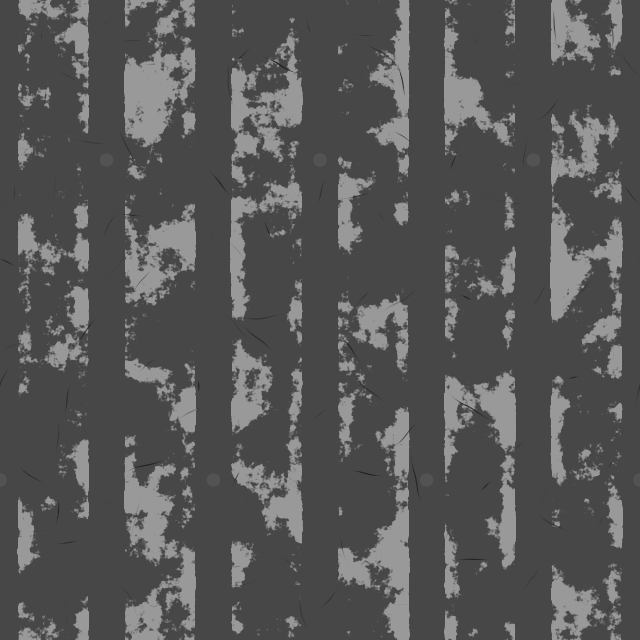
This texture is drawn by a Shadertoy shader. Its source:

```glsl
// Worn vertical paint stripes on dark sheet, with staggered studs and fine scratches.
// Layered gradient noise, biased by each stripe's profile, decides where paint survives;
// scratches are bent, tapered strokes scattered one per grid cell. Everything tiles.

const float STRIPES = 6.0;               // stripes across the canvas
const float STRIPE_HALF = 0.345;         // half width, in stripe periods
const float RIM_INNER = 0.21;            // where the tougher rim begins
const float EDGE_FRAY = 0.025;           // raggedness of the outer edge
const float WEAR = 0.31;                 // higher leaves less paint inside
const float RIM_BONUS = 0.31;            // extra paint along the rims
const float NOISE_SCALE = 8.0;           // largest wear patches per canvas
const float NOISE_GAIN = 0.7;
const int OCTAVES = 6;
const float PAINT_SOFTNESS = 65.0;       // noise change blended per pixel

const vec2 STUD_GRID = vec2(3.0, 2.0);   // studs across, rows down
const float STUD_RADIUS = 0.0105;

const float SCRATCH_CELLS = 10.0;
const vec2 SCRATCH_HALF_LENGTH = vec2(0.010, 0.046);
const float SCRATCH_HALF_WIDTH = 0.0010;
const float SCRATCH_BEND = 7.0;

const vec3 SHEET = vec3(0.28);
const vec3 PAINT = vec3(0.60);
const vec3 STUD = vec3(0.325);
const vec3 SCRATCH = vec3(0.12);
const float TAU = 6.2831853;

// Integer hash: three random values in 0..1
vec3 hash3(vec2 cell, int seed) {
    uvec3 v = uvec3(uint(cell.x), uint(cell.y), uint(seed));
    v = v * 1664525u + 1013904u;
    v.x += v.y * v.z; v.y += v.z * v.x; v.z += v.x * v.y;
    v ^= v >> 16u;
    v.x += v.y * v.z; v.y += v.z * v.x; v.z += v.x * v.y;
    return vec3(v >> 8u) / 16777216.0;
}

float cornerSlope(vec2 corner, vec2 offset, float period, int seed) {
    float angle = TAU * hash3(mod(corner, period), seed).x;
    return dot(vec2(cos(angle), sin(angle)), offset);
}

// Gradient noise that repeats after the given period
float gradientNoise(vec2 p, float period, int seed) {
    vec2 i = floor(p), f = p - i;
    vec2 u = f * f * f * (f * (f * 6.0 - 15.0) + 10.0);
    vec2 e = vec2(1.0, 0.0);
    float low = mix(cornerSlope(i, f, period, seed),
                    cornerSlope(i + e.xy, f - e.xy, period, seed), u.x);
    float high = mix(cornerSlope(i + e.yx, f - e.yx, period, seed),
                     cornerSlope(i + e.xx, f - e.xx, period, seed), u.x);
    return mix(low, high, u.y);
}

float wearNoise(vec2 uv) {
    float sum = 0.0, amplitude = 1.0, frequency = NOISE_SCALE;
    for (int i = 0; i < OCTAVES; i++) {
        vec2 shift = vec2(0.37, 0.71) * float(i + 1);
        sum += amplitude * gradientNoise(uv * frequency + shift, frequency, i + 11);
        amplitude *= NOISE_GAIN;
        frequency *= 2.0;
    }
    return sum;
}

// Surviving paint: tougher near the rims, none between stripes
float paintMask(vec2 uv, float pixel) {
    float d = abs(fract(uv.x * STRIPES) - 0.5);
    float rim = smoothstep(RIM_INNER - 0.04, RIM_INNER + 0.04, d);
    float outside = smoothstep(STRIPE_HALF - EDGE_FRAY, STRIPE_HALF + EDGE_FRAY, d);
    float level = wearNoise(uv) - WEAR + RIM_BONUS * rim - 1.9 * outside;
    float soft = PAINT_SOFTNESS * pixel;
    return smoothstep(-soft, soft, level);
}

// Studs on a grid whose alternate rows shift by half a step
float studMask(vec2 uv, float pixel) {
    vec2 p = uv * STUD_GRID;
    p.x += 0.5 * mod(floor(p.y), 2.0);
    p.x += 0.5;
    float d = length((fract(p) - 0.5) / STUD_GRID) - STUD_RADIUS;
    return clamp(0.5 - d / pixel, 0.0, 1.0);
}

// Strongest scratch among the neighbouring cells
float scratchMask(vec2 uv, float pixel) {
    vec2 home = floor(uv * SCRATCH_CELLS);
    float mask = 0.0;
    for (int y = -1; y <= 1; y++)
    for (int x = -1; x <= 1; x++) {
        vec2 cell = home + vec2(x, y);
        vec2 id = mod(cell, SCRATCH_CELLS);
        vec3 place = hash3(id, 101), shape = hash3(id, 202);
        vec2 p = uv - (cell + place.xy) / SCRATCH_CELLS;
        float angle = TAU * place.z;
        vec2 along = vec2(cos(angle), sin(angle));
        float halfLength = mix(SCRATCH_HALF_LENGTH.x, SCRATCH_HALF_LENGTH.y, shape.x);
        float a = dot(p, along);
        float b = dot(p, vec2(-along.y, along.x));
        b += SCRATCH_BEND * (shape.y - 0.5) * a * a + 0.0012 * sin(a * 110.0 + TAU * shape.z);
        float t = a / halfLength;
        float width = SCRATCH_HALF_WIDTH * max(0.0, 1.0 - t * t) * (0.6 + 0.4 * sin(2.0 * t + TAU * shape.y));
        float stroke = clamp(0.5 + (width - abs(b)) / pixel, 0.0, 1.0) * min(1.0, 2.0 * width / pixel);
        mask = max(mask, stroke * mix(0.25, 1.0, shape.z));
    }
    return mask;
}

void mainImage(out vec4 fragColor, in vec2 fragCoord) {
    vec2 uv = fragCoord / iResolution.xy;
    float pixel = 1.0 / iResolution.y;
    vec3 color = mix(SHEET, STUD, studMask(uv, pixel));
    color = mix(color, PAINT, paintMask(uv, pixel));
    color = mix(color, SCRATCH, scratchMask(uv, pixel));
    fragColor = vec4(color, 1.0);
}
```
